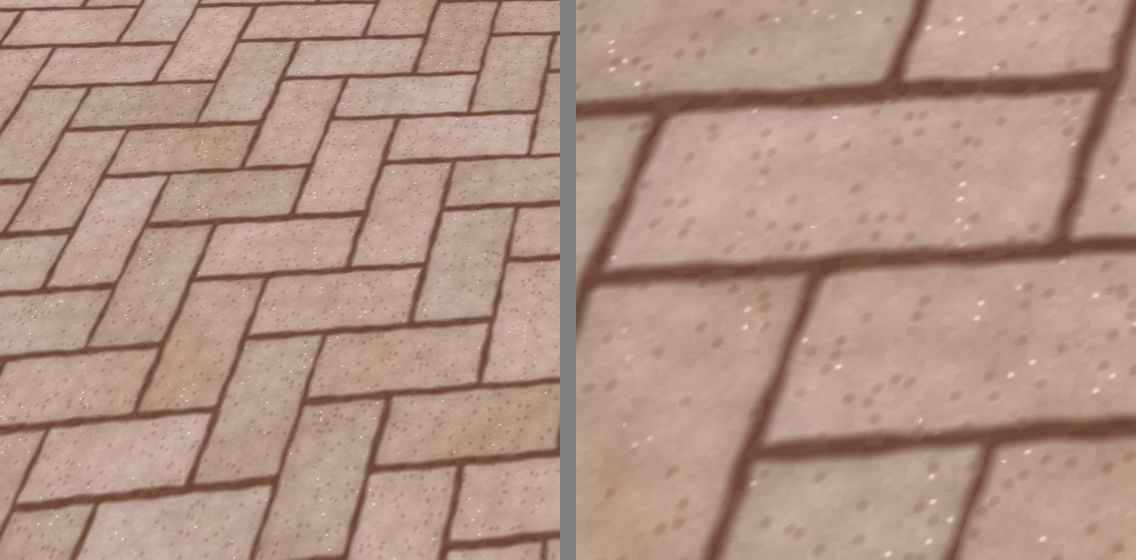
Left, the full canvas; right, a detail of the centre.
A WebGL 2 fragment shader for this texture:

```glsl
#version 300 es
precision highp float;
// Herringbone brick paving seen at a slant. Each canvas point is projected back
// onto the ground plane, where a diagonal four-cell rule finds its brick; soft
// box distances give the joints, and cellular noise the mottled, speckled clay.
uniform vec2 u_resolution;
out vec4 fragColor;

vec2 hash2(vec2 p) {
  p = vec2(dot(p, vec2(127.1, 311.7)), dot(p, vec2(269.5, 183.3)));
  return fract(sin(p) * 43758.545);
}

// Cellular noise: distance to the nearest seed, and that seed's random value.
vec2 cellular(vec2 p) {
  vec2 base = floor(p), nearest = vec2(9.0, 0.0);
  for (int j = -1; j <= 1; j++) {
    for (int i = -1; i <= 1; i++) {
      vec2 cell = base + vec2(i, j);
      float dist = length(cell + 0.15 + 0.7 * hash2(cell) - p);
      if (dist < nearest.x) nearest = vec2(dist, hash2(cell + 37.0).x);
    }
  }
  return nearest;
}

// Canvas (y down, 0..1) to ground units of one brick width: inverse perspective.
vec2 toGround(vec2 p) {
  p.y += 0.15 * (p.x - 0.5) * (p.y - 0.5);
  mat2 axes = mat2(vec2(0.1276, -0.0124) + 0.007 * p,
                   vec2(-0.0609, 0.0794) + 0.045 * p);
  return inverse(axes) * (p - vec2(0.388, 0.398));
}

// Gives the brick's first cell in xy and its size in zw.
vec4 herringbone(vec2 ground) {
  vec2 cell = floor(ground);
  float phase = mod(cell.x - cell.y, 4.0);
  if (phase < 0.5) return vec4(cell, 2.0, 1.0);
  if (phase < 1.5) return vec4(cell - vec2(1.0, 0.0), 2.0, 1.0);
  if (phase < 2.5) return vec4(cell - vec2(0.0, 1.0), 1.0, 2.0);
  return vec4(cell, 1.0, 2.0);
}

float roundedBox(vec2 p, vec2 halfSize, float radius) {
  vec2 q = abs(p) - halfSize + radius;
  return length(max(q, 0.0)) + min(max(q.x, q.y), 0.0) - radius;
}

void main() {
  vec2 uv = gl_FragCoord.xy / u_resolution;
  vec2 ground = toGround(vec2(uv.x, 1.0 - uv.y));
  vec4 brick = herringbone(ground);
  vec2 tone = hash2(brick.xy + 11.0);
  vec2 shift = hash2(brick.xy + 53.0) - 0.5;

  // Uneven brick outline; joints running across are wider than those in depth.
  vec2 wobble = 0.009 * sin(ground.yx * 7.0 + tone * 6.3)
              + 0.005 * sin(ground.yx * 19.0 + tone.yx * 6.3);
  vec2 local = ground - brick.xy - 0.5 * brick.zw + wobble + 0.025 * shift;
  float edge = roundedBox(local, 0.5 * brick.zw - vec2(0.042, 0.058), 0.035);

  // Clay: tint per brick, broad mottling, fine grain.
  vec3 clay = mix(vec3(0.715, 0.61, 0.535), vec3(0.765, 0.66, 0.605), tone.x);
  clay += (tone.y - 0.5) * vec3(0.012, -0.008, -0.014);
  vec2 broad = cellular(ground * 3.5 + tone * 5.0);
  vec2 fine = cellular(ground * vec2(13.0, 11.0));
  vec2 grain = cellular(ground * 23.0 + 7.0);
  clay += 0.075 * (0.42 - broad.x) + 0.035 * (grain.y - 0.5);
  clay += 0.022 * sin(ground.x * 2.3 + 1.7 * sin(ground.y * 1.9)) * vec3(0.6, 0.8, 1.0);

  // Small dark pits and sparse pale flecks, gathered in a few patches.
  float pit = smoothstep(0.5, 0.1, fine.x) * step(0.82, fine.y);
  clay -= 0.085 * pit * vec3(0.8, 1.0, 1.0);
  float patchy = smoothstep(0.35, 0.9, broad.y);
  float fleck = smoothstep(0.48, 0.12, grain.x) * step(0.965, grain.y);
  clay += 0.17 * fleck * patchy;

  // Sunken joint: earthy brown, deepest in the middle, with a worn soft rim.
  vec3 earth = mix(vec3(0.41, 0.265, 0.205), vec3(0.48, 0.345, 0.275), fine.y * 0.7);
  float rim = smoothstep(-0.15, 0.0, edge);
  vec3 color = clay * (1.0 - 0.05 * rim);
  color = mix(color, earth, smoothstep(-0.034, 0.044, edge));

  fragColor = vec4(clamp(color, 0.0, 1.0), 1.0);
}
```
